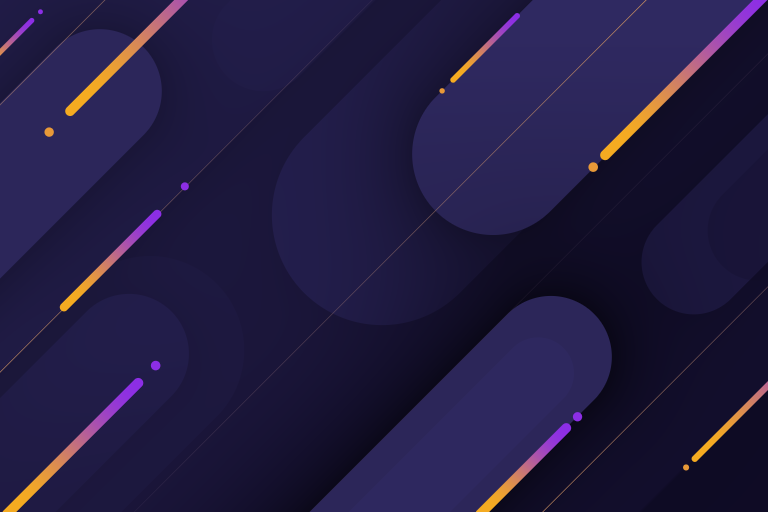
Give the GLSL for this background, as a WebGL 1 fragment shader.

```glsl
precision highp float;
// Dark indigo backdrop of diagonal rounded bands with soft shadows,
// crossed by hairlines and orange-to-violet bars with end dots.
// Everything is a distance function along one 45 degree axis.

uniform vec2 u_resolution;

const vec2 AXIS = vec2(0.70711);
const vec3 INDIGO = vec3(0.178, 0.155, 0.365);
const vec3 DUSK = vec3(0.145, 0.125, 0.315);
const vec3 NIGHT = vec3(0.050, 0.038, 0.130);
const vec3 ORANGE = vec3(0.96, 0.67, 0.13);
const vec3 AMBER = vec3(0.91, 0.60, 0.22);
const vec3 VIOLET = vec3(0.55, 0.18, 0.90);
const vec3 LILAC = vec3(0.42, 0.34, 0.52);
const vec3 TAN = vec3(0.88, 0.62, 0.36);

// Antialiased inside mask of a signed distance
float cover(float d) {
  return clamp(0.5 - d * u_resolution.y, 0.0, 1.0);
}

// Rounded band with one open end; side is +1 for up-right, -1 for down-left
float bandDistance(vec2 p, vec2 center, float radius, float side) {
  vec2 q = p - center;
  vec2 dir = AXIS * side;
  return length(q - dir * max(dot(q, dir), 0.0)) - radius;
}

// Casts a soft shadow, then lays the translucent band over it
vec3 addBand(vec3 base, float d, vec3 fill, float alpha, float shadow) {
  base *= 1.0 - shadow * exp(-max(d, 0.0) / 0.075);
  return mix(base, fill, alpha * cover(d));
}

// Hairline on diagonal k, its strength running from bottom to top
vec3 addLine(vec3 base, vec2 p, float k, float low, float high) {
  float d = abs(p.x + 1.0 - p.y - k) * AXIS.x - 0.0007;
  float strength = clamp(mix(low, high, p.y), 0.0, 1.0);
  return mix(base, mix(LILAC, TAN, strength), strength * cover(d));
}

// Gradient bar from start, with a dot before it (negative) or beyond it
vec3 addBar(vec3 base, vec2 p, vec2 start, float span, float dotAt, float radius) {
  vec2 q = p - start;
  float t = clamp((q.x + q.y) * 0.5 / span, 0.0, 1.0);
  float barDist = length(q - t * span) - radius;
  float dotDist = length(q - dotAt) - radius * 0.95;
  vec3 tint = mix(ORANGE, VIOLET, smoothstep(0.08, 1.0, t));
  base = mix(base, tint, cover(barDist));
  return mix(base, dotAt < 0.0 ? AMBER : VIOLET, cover(dotDist));
}

// Backdrop shading across the diagonal
vec3 backdrop(vec2 p) {
  float s = p.x + 1.0 - p.y;
  vec3 col = mix(vec3(0.130, 0.112, 0.285), vec3(0.108, 0.088, 0.235), smoothstep(0.3, 1.3, s));
  col = mix(col, vec3(0.074, 0.057, 0.178), smoothstep(1.15, 1.75, s));
  col *= 1.0 - 0.16 * smoothstep(0.725, 0.73, s) * exp(-max(s - 0.727, 0.0) / 0.12);
  col = mix(col, DUSK, 0.55 * smoothstep(0.45, 0.72, s) * (1.0 - smoothstep(0.725, 0.73, s))
    * (1.0 - smoothstep(0.3, 0.75, p.y)));
  return mix(col, NIGHT, 0.7 * smoothstep(2.245, 2.255, s));
}

void main() {
  vec2 p = gl_FragCoord.xy / u_resolution * vec2(1.5, 1.0);
  vec3 col = backdrop(p);

  // Faint bands at the back
  float d = bandDistance(p, vec2(0.514, 0.922), 0.100, 1.0);
  col = addBand(col, d, DUSK, 0.35, 0.0);
  d = bandDistance(p, vec2(0.293, 0.316), 0.184, -1.0);
  col = addBand(col, d, DUSK, 0.25, 0.0);
  d = bandDistance(p, vec2(0.252, 0.309), 0.117, -1.0);
  col = addBand(col, d, DUSK, mix(0.35, 0.7, smoothstep(0.0, 0.4, p.y)), 0.08);
  d = bandDistance(p, vec2(0.746, 0.580), 0.215, 1.0);
  col = addBand(col, d, DUSK, mix(0.8, 0.4, smoothstep(0.55, 0.95, p.x)), 0.06);
  d = bandDistance(p, vec2(1.355, 0.488), 0.102, 1.0);
  col = addBand(col, d, DUSK, 0.55, 0.1);
  d = bandDistance(p, vec2(1.480, 0.550), 0.098, 1.0);
  col = addBand(col, d, NIGHT, 0.2, 0.0);

  // Bright bands in front
  d = bandDistance(p, vec2(0.195, 0.822), 0.121, -1.0);
  col = addBand(col, d, INDIGO, 0.92, 0.22);
  d = bandDistance(p, vec2(0.963, 0.699), 0.158, 1.0);
  col = addBand(col, d, mix(INDIGO * 0.93, INDIGO * 1.04, smoothstep(0.6, 1.0, p.y)), 1.0, 0.28);
  d = bandDistance(p, vec2(1.076, 0.303), 0.119, -1.0);
  col = addBand(col, d, INDIGO * 0.96, 1.0, 0.48);
  d = bandDistance(p, vec2(1.051, 0.271), 0.070, -1.0);
  col = addBand(col, d, INDIGO * 1.08, 0.5, 0.0);

  // Hairlines
  col = addLine(col, p, 0.205, 0.6, 0.6);
  col = addLine(col, p, 0.727, 1.1, 0.15);
  col = addLine(col, p, 1.262, 0.12, 0.9);
  col = addLine(col, p, 1.605, 0.1, 0.16);
  col = addLine(col, p, 2.060, 0.85, 0.0);

  // Bars and dots
  col = addBar(col, p, vec2(0.137, 0.783), 0.330, -0.041, 0.0096);
  col = addBar(col, p, vec2(-0.040, 0.858), 0.102, 0.119, 0.0050);
  col = addBar(col, p, vec2(0.125, 0.400), 0.182, 0.236, 0.0082);
  col = addBar(col, p, vec2(0.014, -0.004), 0.256, 0.290, 0.0098);
  col = addBar(col, p, vec2(0.885, 0.844), 0.125, -0.0215, 0.0055);
  col = addBar(col, p, vec2(1.182, 0.697), 0.318, -0.0234, 0.0098);
  col = addBar(col, p, vec2(0.938, -0.004), 0.168, 0.190, 0.0095);
  col = addBar(col, p, vec2(1.357, 0.104), 0.250, -0.017, 0.0062);

  gl_FragColor = vec4(col, 1.0);
}
```
